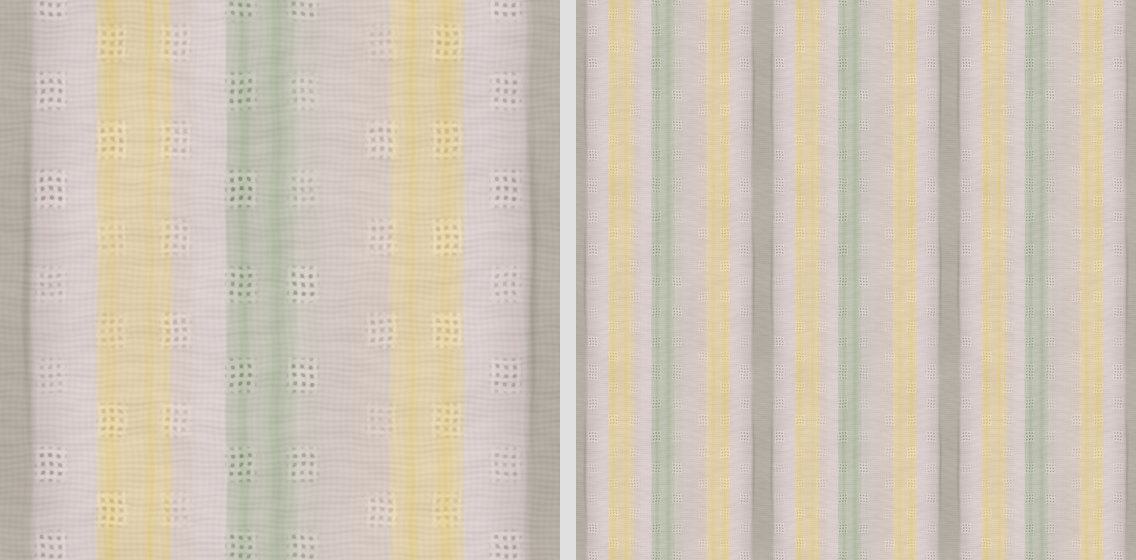
Left: one tile. Right: repeated 3 by 3.
Reproduce this texture procedurally as a WebGL 2 fragment shader.

```glsl
#version 300 es
precision highp float;
// Soft striped muslin: blurred grey, yellow and green bands on a pale pink cloth,
// crossed by wavy fine threads, with staggered open-weave patches, six rows per tile.
// Bands are smoothstep windows; threads are warped sines; wear is wrapping cellular noise.
uniform vec2 u_resolution;
out vec4 outColor;

const float TAU = 6.2831853;

vec2 hash2(vec2 p) {
  vec3 q = fract(p.xyx * vec3(0.1031, 0.1030, 0.0973));
  q += dot(q, q.yzx + 33.33);
  return fract((q.xx + q.yz) * q.zy);
}

// Distance to the nearest scattered point, wrapping on a whole number of cells
float cellNoise(vec2 uv, vec2 cells) {
  vec2 p = uv * cells, base = floor(p);
  float nearest = 2.0;
  for (int y = -1; y <= 1; y++)
    for (int x = -1; x <= 1; x++) {
      vec2 cell = base + vec2(x, y);
      nearest = min(nearest, length(cell + hash2(mod(cell, cells)) - p));
    }
  return nearest;
}

float band(float x, float left, float right, float soft) {
  return smoothstep(left - soft, left + soft, x) * (1.0 - smoothstep(right - soft, right + soft, x));
}

float streak(float x, float center, float width) {
  float d = (x - center) / width;
  return exp(-d * d);
}

// Vertical dyed bands
vec3 dyedCloth(vec2 uv) {
  float x = uv.x + 0.0012 * sin(TAU * (3.0 * uv.y + uv.x));
  float fromSeam = abs(fract(x + 0.5) - 0.5);
  vec3 c = vec3(0.850, 0.805, 0.800);
  c = mix(c, vec3(0.815, 0.775, 0.755), 0.8 * band(x, 0.54, 0.71, 0.03));
  c = mix(c, vec3(0.835, 0.780, 0.745), 0.7 * max(band(x, 0.30, 0.345, 0.012), band(x, 0.63, 0.70, 0.01)));

  // Grey at the seam, with a wandering crease along its edge
  c = mix(c, vec3(0.775, 0.735, 0.725), 0.75 * (1.0 - smoothstep(0.06, 0.15, fromSeam)));
  c = mix(c, vec3(0.705, 0.680, 0.640), 1.0 - smoothstep(0.045, 0.070, fromSeam));
  float crease = 0.052 + 0.005 * cos(TAU * uv.y);
  c -= 0.06 * streak(fromSeam, crease, 0.007) * (0.55 - 0.45 * cos(TAU * uv.y));

  // Yellow pair with stronger inner lines
  float yellow = max(band(x, 0.173, 0.305, 0.006), band(x, 0.697, 0.828, 0.006));
  float gold = streak(x, 0.198, 0.012) + streak(x, 0.268, 0.008) + 0.7 * streak(x, 0.299, 0.006)
             + streak(x, 0.735, 0.009) + streak(x, 0.796, 0.013);
  c = mix(c, vec3(0.870, 0.808, 0.680), yellow);
  c = mix(c, vec3(0.875, 0.795, 0.560), yellow * min(gold, 1.0) * (0.65 + 0.2 * cos(TAU * uv.y)));

  // Green centre fading out to the right
  float green = smoothstep(0.400, 0.408, x) * (1.0 - 0.6 * smoothstep(0.522, 0.535, x))
              * (1.0 - smoothstep(0.55, 0.59, x));
  c = mix(c, vec3(0.752, 0.757, 0.705), green);
  c -= vec3(0.055, 0.030, 0.060) * green * (streak(x, 0.435, 0.009) + streak(x, 0.495, 0.013));
  return c;
}

// Light and dark of the open-weave squares
float openWeave(vec2 uv) {
  float centers[8] = float[8](0.091, 0.200, 0.314, 0.430, 0.541, 0.681, 0.798, 0.903);
  float tone = 0.0;
  for (int i = 0; i < 8; i++) {
    float stagger = float(((i + 1) / 2) % 2);
    float row = (uv.y - 0.008 * cos(TAU * uv.y)) * 6.0 - 0.5 * stagger;
    float id = round(row);
    vec2 local = vec2(uv.x - centers[i], (row - id) / 6.0);
    vec2 wear = hash2(vec2(float(i) * 3.7 + 1.0, mod(id, 6.0) * 5.3 + 2.0));
    float tall = mod(id, 6.0) + stagger < 0.5 ? 0.046 : 0.033;
    vec2 inside = 1.0 - smoothstep(vec2(0.022, tall - 0.008), vec2(0.032, tall + 0.004), abs(local));

    // Rounded holes between paired threads, bent a little by the loose weave
    vec2 bent = local + 0.0016 * sin(TAU * (local.yx * 17.0 + wear));
    vec2 wave = 0.5 + 0.5 * cos(TAU * bent * vec2(66.0, 62.0));
    float hole = smoothstep(0.30, 0.85, wave.x * wave.y);
    float ridge = 1.0 - smoothstep(0.0, 0.5, min(wave.x, wave.y));
    float depth = mix(0.15, 0.085, stagger) * (i == 3 ? 1.25 : 1.0);
    tone += inside.x * inside.y * (0.45 + 0.55 * wear.x) * (0.045 * ridge - depth * hole);
  }
  return tone;
}

// Fine crossing threads with uneven tension
float threads(vec2 uv) {
  float sag = 0.0022 * sin(TAU * (4.0 * uv.x + 2.0 * uv.y)) + 0.0013 * sin(TAU * (11.0 * uv.x - 5.0 * uv.y));
  float slub = cellNoise(uv + vec2(0.0, sag), vec2(13.0, 64.0));
  float weft = sin(TAU * (96.0 * (uv.y + sag)));
  float warp = sin(TAU * (88.0 * uv.x + 0.25 * sin(TAU * 5.0 * uv.y)));
  return weft * (0.007 + 0.016 * slub) + 0.007 * warp + 0.022 * (0.45 - slub);
}

void main() {
  vec2 uv = gl_FragCoord.xy / u_resolution;
  float blotch = 0.024 * (0.45 - cellNoise(uv, vec2(5.0, 7.0)));
  float puckers = 0.005 * sin(TAU * (23.0 * uv.y + 0.6 * sin(TAU * 3.0 * uv.x)));
  vec3 color = dyedCloth(uv) + blotch + puckers + threads(uv) + openWeave(uv);
  outColor = vec4(clamp(color, 0.0, 1.0), 1.0);
}
```
